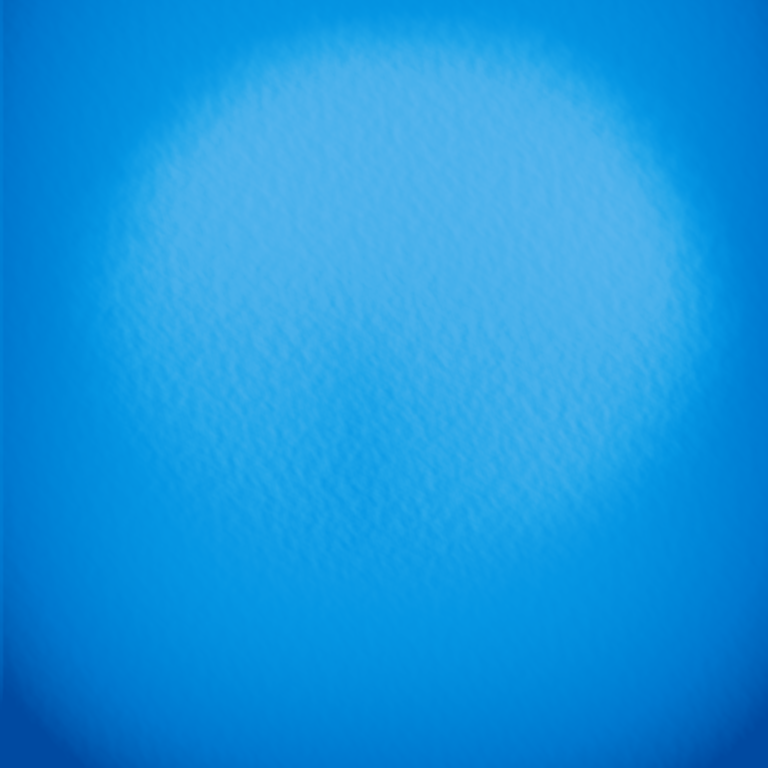
Write a Shadertoy shader that draws this background.

```glsl
// A softly lit blue plaster wall: a broad pale pool of light inside a dark vignette.
// Smooth fields add up to a light level, which picks a colour from a blue ramp;
// embossed gradient noise adds the fine relief of the plaster.

const int LEVELS = 8;
const vec3 BLUES[LEVELS] = vec3[LEVELS](
    vec3(0.00, 0.29, 0.63), vec3(0.00, 0.39, 0.73),
    vec3(0.00, 0.47, 0.81), vec3(0.00, 0.53, 0.85),
    vec3(0.02, 0.59, 0.89), vec3(0.13, 0.65, 0.91),
    vec3(0.27, 0.69, 0.92), vec3(0.34, 0.71, 0.93));

const float BASE_LEVEL = 4.6;                // light level of the bare wall
const vec2 DROP_LOW = vec2(2.6, 2.6);        // darkening at left and bottom edges
const vec2 DROP_HIGH = vec2(2.4, 0.8);       // darkening at right and top edges
const float CORNER_DROP = 1.0;               // extra shade in the lower corners
const vec2 POOL_CENTER = vec2(0.53, 0.60);
const vec2 POOL_RADIUS = vec2(0.39, 0.34);
const float POOL_SOFTNESS = 0.20;
const vec2 POOL_GAIN = vec2(0.1, 2.2);       // gain at its bottom and its top
const float RELIEF_SCALE = 62.0;
const float RELIEF_STEP = 0.22;              // emboss offset in noise cells
const float RELIEF_GAIN = 0.55;

// Random unit gradient for a lattice point.
vec2 latticeGradient(vec2 cell) {
    uvec2 q = uvec2(ivec2(cell)) * uvec2(1597u, 3571u);
    uint h = (q.x ^ q.y) * 26699u;
    h = (h ^ (h >> 15)) * 48271u;
    h ^= h >> 13;
    float angle = 6.2832 * float(h & 65535u) / 65536.0;
    return vec2(cos(angle), sin(angle));
}

float gradientNoise(vec2 p) {
    vec2 cell = floor(p), f = p - cell;
    vec2 w = f * f * f * (f * (f * 6.0 - 15.0) + 10.0);
    vec2 e = vec2(1.0, 0.0);
    float a = dot(latticeGradient(cell), f);
    float b = dot(latticeGradient(cell + e.xy), f - e.xy);
    float c = dot(latticeGradient(cell + e.yx), f - e.yx);
    float d = dot(latticeGradient(cell + e.xx), f - e.xx);
    return mix(mix(a, b, w.x), mix(c, d, w.x), w.y);
}

float fbm(vec2 p) {
    float sum = 0.0, amplitude = 1.0;
    for (int i = 0; i < 3; i++) {
        sum += amplitude * gradientNoise(p);
        p = mat2(1.6, 1.2, -1.2, 1.6) * p + 7.3;
        amplitude *= 0.45;
    }
    return sum;
}

// Soft oval spot: 1 at its centre, fading outward.
float spot(vec2 uv, vec2 center, vec2 radius) {
    vec2 d = (uv - center) / radius;
    return exp(-dot(d, d));
}

// Edge darkening, steeper towards the lower corners.
float vignette(vec2 uv) {
    vec2 s = 2.0 * uv - 1.0;
    vec2 a = abs(s);
    vec2 drop = mix(DROP_LOW, DROP_HIGH, step(0.0, s));
    float corner = a.x * a.x * pow(max(-s.y, 0.0), 2.0);
    return dot(drop, a * a * a) + CORNER_DROP * corner * (1.0 - 0.3 * s.x);
}

// Cloudy-edged ellipse of light that fades downward.
float lightPool(vec2 uv, float edgeNoise) {
    float r = length((uv - POOL_CENTER) / POOL_RADIUS) + edgeNoise;
    return 1.0 - smoothstep(1.0 - POOL_SOFTNESS, 1.0 + POOL_SOFTNESS, r);
}

// Plaster relief, stretched along a falling diagonal and lit from one side.
float plasterRelief(vec2 uv) {
    vec2 p = mat2(0.8, 0.65, 0.6, -0.75) * uv;
    p = p.yx * vec2(0.8, 1.15) * RELIEF_SCALE;
    vec2 toLight = RELIEF_STEP * vec2(0.5, 0.87);
    return fbm(p + toLight) - fbm(p - toLight);
}

vec3 blueRamp(float level) {
    vec3 color = BLUES[0];
    for (int i = 1; i < LEVELS; i++)
        color = mix(color, BLUES[i], clamp(level - float(i - 1), 0.0, 1.0));
    return color;
}

void mainImage(out vec4 fragColor, in vec2 fragCoord) {
    vec2 uv = fragCoord / iResolution.xy;
    float cloud = fbm(uv * 5.0 + 3.0);
    float pool = lightPool(uv, 0.07 * cloud + 0.04 * gradientNoise(uv * 38.0));

    // Broad light
    float level = BASE_LEVEL - vignette(uv);
    level += pool * mix(POOL_GAIN.x, POOL_GAIN.y, smoothstep(0.25, 0.85, uv.y));

    // Brighter right flank and lower lobe, dim hollow left of centre
    level += 0.9 * pool * spot(uv, vec2(0.84, 0.63), vec2(0.15, 0.20));
    level += 0.6 * pool * spot(uv, vec2(0.72, 0.39), vec2(0.13, 0.12));
    level -= 0.4 * spot(uv, vec2(0.47, 0.46), vec2(0.06, 0.13));
    level += 0.15 * cloud * pool;

    // Surface grain and the thin pale left rim
    level += RELIEF_GAIN * mix(0.25, 1.0, pool) * plasterRelief(uv);
    level += 0.5 * (1.0 - smoothstep(0.002, 0.006, uv.x));

    fragColor = vec4(blueRamp(level), 1.0);
}
```
